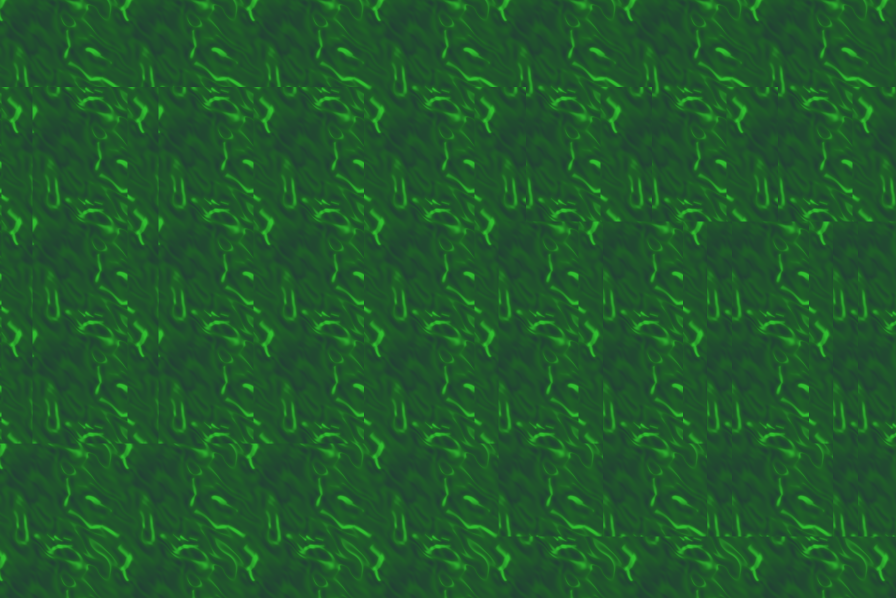
This pattern is drawn by a WebGL 1 fragment shader. Its source:

```glsl
precision highp float;
uniform vec2 u_resolution;

const float CANVAS_WIDTH = 1152.0;           // working units across the canvas
const vec2 TILE = vec2(162.0, 144.0);        // undisturbed repeat
const vec2 ORIGIN = vec2(468.0, 12.0);       // corner of the source strip
const float LEFT_STEP = 142.0;               // tightened repeat, left plate
const float RIGHT_STEP = 134.0;              // tightened repeat, right plate
const vec4 LEFT_PLATE = vec4(285.0, 112.0, 595.0, 570.0);
const vec4 RIGHT_PLATE = vec4(560.0, 285.0, 860.0, 690.0);
const vec3 SHADOW = vec3(0.13, 0.255, 0.20);
const vec3 LEAF = vec3(0.12, 0.39, 0.15);
const vec3 GLINT = vec3(0.19, 0.74, 0.19);
const float LINE_WIDTH = 2.8;

float hash(vec2 p) {
  return fract(sin(dot(p, vec2(127.1, 311.7))) * 43758.5);
}

// Value noise that wraps after a whole number of cells
float tiledNoise(vec2 p, vec2 cells) {
  vec2 i = floor(p), f = fract(p);
  f = f * f * (3.0 - 2.0 * f);
  vec2 a = mod(i, cells), b = mod(i + 1.0, cells);
  return mix(mix(hash(a), hash(vec2(b.x, a.y)), f.x),
             mix(hash(vec2(a.x, b.y)), hash(b), f.x), f.y);
}

float layer(vec2 uv, vec2 cells, vec2 shift) {
  return tiledNoise(uv * cells + shift, cells);
}

bool inside(vec2 p, vec4 box) {
  return all(greaterThan(p, box.xy)) && all(lessThan(p, box.zw));
}

// Horizontal repeat distance, shortened over the hidden plates
float repeatStep(vec2 p) {
  if (inside(p, RIGHT_PLATE)) return RIGHT_STEP;
  return inside(p, LEFT_PLATE) ? LEFT_STEP : TILE.x;
}

// Walk by repeats from any point to the source strip
vec2 toTile(vec2 p) {
  float halfTile = 0.5 * TILE.x;
  for (int i = 0; i < 9; i++) {
    if (p.x < ORIGIN.x) {
      p.x += repeatStep(p + vec2(halfTile, 0.0));
    } else {
      float stride = repeatStep(p - vec2(halfTile, 0.0));
      if (p.x < ORIGIN.x + stride) break;
      p.x -= stride;
    }
  }
  return mod(p - ORIGIN, TILE);
}

vec2 wrapAround(vec2 p, vec2 centre) {
  return mod(p - centre + 0.5 * TILE, TILE) - 0.5 * TILE;
}

float stroke(vec2 p, vec2 a, vec2 b) {
  vec2 q = wrapAround(p, 0.5 * (a + b)), h = 0.5 * (b - a);
  return length(q - h * clamp(dot(q, h) / dot(h, h), -1.0, 1.0));
}

float ring(vec2 p, vec2 centre, vec2 radii, float angle) {
  vec2 q = wrapAround(p, centre);
  float c = cos(angle), s = sin(angle);
  q = vec2(c * q.x + s * q.y, c * q.y - s * q.x);
  radii.x *= 1.0 + 0.35 * clamp(q.y / radii.y, -1.0, 1.0);
  return abs(length(q / radii) - 1.0) * min(radii.x, radii.y);
}

// Distance to the bright veins of one tile
float veins(vec2 p) {
  float d = ring(p, vec2(45.0, 86.0), vec2(7.0, 22.0), -0.08);
  d = min(d, ring(p, vec2(104.0, 126.0), vec2(23.0, 10.0), 0.4));
  d = min(d, stroke(p, vec2(64.0, 98.0), vec2(82.0, 117.0)));
  d = min(d, stroke(p, vec2(82.0, 117.0), vec2(112.0, 116.0)));
  // Winding ridge
  d = min(d, stroke(p, vec2(106.0, 68.0), vec2(121.0, 78.0)));
  d = min(d, stroke(p, vec2(121.0, 78.0), vec2(134.0, 88.0)));
  d = min(d, stroke(p, vec2(134.0, 88.0), vec2(151.0, 91.0)));
  d = min(d, stroke(p, vec2(151.0, 91.0), vec2(166.0, 101.0)));
  // Upright streaks and broad highlights
  d = min(d, stroke(p, vec2(8.0, 114.0), vec2(20.0, 128.0)));
  d = min(d, stroke(p, vec2(20.0, 128.0), vec2(13.0, 143.0)) - 1.5);
  d = min(d, stroke(p, vec2(13.0, 143.0), vec2(21.0, 158.0)));
  d = min(d, stroke(p, vec2(106.0, 26.0), vec2(107.0, 48.0)));
  d = min(d, stroke(p, vec2(107.0, 48.0), vec2(100.0, 60.0)));
  d = min(d, stroke(p, vec2(131.0, 54.0), vec2(143.0, 57.0)) - 1.5);
  d = min(d, stroke(p, vec2(143.0, 57.0), vec2(160.0, 67.0)));
  // Short slanting flecks
  for (int i = 0; i < 3; i++) {
    vec2 a = vec2(76.0, 96.0) + float(i) * vec2(13.0, 3.0);
    d = min(d, stroke(p, a, a + vec2(10.0, 7.0)) + 1.0);
  }
  return max(d, 0.0);
}

vec3 marble(vec2 p) {
  vec2 uv = p / TILE;
  vec2 warp = vec2(layer(uv, vec2(8.0), vec2(0.3)), layer(uv, vec2(9.0), vec2(4.6))) - 0.5;
  vec2 slant = vec2(uv.x, uv.y - uv.x) + 0.07 * warp;
  float broad = layer(uv, vec2(4.0), vec2(2.4));
  float folds = layer(slant, vec2(5.0, 8.0), vec2(1.7));
  float fine = layer(slant, vec2(16.0, 26.0), vec2(3.2));
  float bands = 0.5 + 0.5 * sin(17.0 * folds + 5.0 * broad);
  float tone = 0.01 + 0.21 * bands + 0.19 * broad + 0.24 * fine;
  tone += 0.22 * pow(bands, 8.0) * smoothstep(0.45, 0.8, broad);

  // Glowing veins within a darker margin
  float d = veins(p + 9.0 * warp);
  float glow = exp(-d * d / (LINE_WIDTH * LINE_WIDTH));
  float margin = exp(-pow((d - 7.0) / 3.0, 2.0));
  tone += glow * (0.28 + 0.45 * layer(uv, vec2(11.0), vec2(6.1))) - 0.1 * margin;
  vec3 base = mix(SHADOW, LEAF, clamp(2.0 * tone, 0.0, 1.0));
  return mix(base, GLINT, clamp(2.0 * tone - 1.0, 0.0, 1.0));
}

void main() {
  vec3 colour = vec3(0.0);
  // Four samples soften the cuts between repeats
  for (int i = 0; i < 4; i++) {
    float n = float(i);
    vec2 offset = vec2(mod(n, 2.0), floor(n / 2.0)) * 0.5 - 0.25;
    vec2 p = gl_FragCoord.xy + offset;
    p.y = u_resolution.y - p.y;
    colour += marble(toTile(p * CANVAS_WIDTH / u_resolution.x));
  }
  gl_FragColor = vec4(0.25 * colour, 1.0);
}
```
